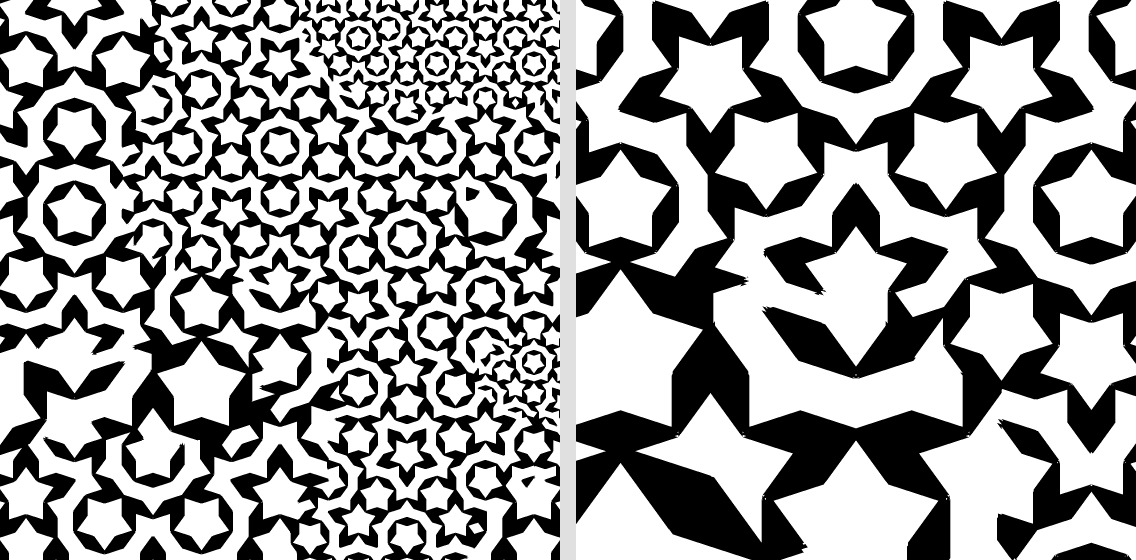
Left: the whole. Right: its middle third, enlarged.
This pattern is drawn by a Shadertoy shader. Its source:

```glsl
// Multi-scale Penrose rhombs in black and white: a wheel of golden triangles is
// split again and again, and a smooth noise field decides how deep each one goes.
// Wide rhombs turn white (stars and rings); narrow ones turn black and swell a little.

const vec3  INK = vec3(0.0);
const vec3  PAPER = vec3(1.0);
const float PHI = 1.618034;
const float WHEEL_RADIUS = 1.01;   // in canvas units
const int   MIN_DEPTH = 5;
const int   MAX_DEPTH = 9;
const float MEAN_DEPTH = 7.45;
const vec2  DEPTH_SLOPE = vec2(1.5, 1.5);  // finer towards the upper right
const float DEPTH_NOISE = 2.6;
const float NOISE_FREQUENCY = 3.3;
const vec2  NOISE_SHIFT = vec2(7.3, 2.6);
const float INK_SPREAD = 0.08;     // swelling of black, in rhomb edges
const int   SPREAD_TAPS = 7;
const int   AA = 3;                // samples per pixel side
const float TAU = 6.2831853;

float hash(vec2 p) {
    vec3 q = fract(vec3(p.xyx) * 0.1031);
    q += dot(q, q.yzx + 33.33);
    return fract((q.x + q.y) * q.z);
}

float valueNoise(vec2 p) {
    vec2 i = floor(p), f = fract(p);
    f = f * f * (3.0 - 2.0 * f);
    return mix(mix(hash(i), hash(i + vec2(1, 0)), f.x),
               mix(hash(i + vec2(0, 1)), hash(i + vec2(1, 1)), f.x), f.y);
}

// Wanted subdivision depth at a place
float depthField(vec2 p) {
    float n = valueNoise(p * NOISE_FREQUENCY + NOISE_SHIFT) - 0.5;
    return MEAN_DEPTH + dot(p, DEPTH_SLOPE) + DEPTH_NOISE * n;
}

float cross2(vec2 a, vec2 b) { return a.x * b.y - a.y * b.x; }

// True if p and q lie on the same side of the line a-b
bool sameSide(vec2 p, vec2 q, vec2 a, vec2 b) {
    return cross2(b - a, p - a) * cross2(b - a, q - a) > 0.0;
}

vec2 spoke(float k) {
    float angle = TAU * (k / 10.0 + 0.25);
    return WHEEL_RADIUS * vec2(cos(angle), sin(angle));
}

// Finds the half rhomb around p: true if wide; edge receives its side length
bool isWide(vec2 p, out float edge) {
    float k = floor((atan(p.y, p.x) / TAU - 0.25) * 10.0);
    float odd = mod(k, 2.0);
    vec2 a = vec2(0.0), b = spoke(k + 1.0 - odd), c = spoke(k + odd);
    bool wide = false;
    edge = WHEEL_RADIUS;

    for (int level = 0; level < MAX_DEPTH; level++) {
        if (level >= MIN_DEPTH && float(level) + 0.5 > depthField((a + b + c) / 3.0)) break;
        vec2 oa = a, ob = b, oc = c;
        if (wide) {
            vec2 q = mix(ob, oa, 1.0 / PHI);
            vec2 r = mix(ob, oc, 1.0 / PHI);
            if (sameSide(p, oc, oa, r))     { a = r; b = oc; c = oa; }
            else if (sameSide(p, ob, q, r)) { a = q; b = r;  c = ob; }
            else                            { a = r; b = q;  c = oa; wide = false; }
        } else {
            vec2 s = mix(oa, ob, 1.0 / PHI);
            if (sameSide(p, ob, oc, s)) { a = oc; b = s;  c = ob; }
            else                        { a = s;  b = oc; c = oa; wide = true; }
        }
        edge /= PHI;
    }
    return wide;
}

// White only where no black lies within the spread
float paperAt(vec2 p) {
    float edge, unusedEdge;
    if (!isWide(p, edge)) return 0.0;
    for (int i = 0; i < SPREAD_TAPS; i++) {
        float angle = TAU * (float(i) + 0.25) / float(SPREAD_TAPS);
        vec2 tap = p + INK_SPREAD * edge * vec2(cos(angle), sin(angle));
        if (!isWide(tap, unusedEdge)) return 0.0;
    }
    return 1.0;
}

void mainImage(out vec4 fragColor, in vec2 fragCoord) {
    float canvas = min(iResolution.x, iResolution.y);
    float paper = 0.0;

    // Average a small grid of samples for smooth edges
    for (int j = 0; j < AA; j++)
    for (int i = 0; i < AA; i++) {
        vec2 offset = (vec2(i, j) + 0.5) / float(AA) - 0.5;
        paper += paperAt((fragCoord + offset - 0.5 * iResolution.xy) / canvas);
    }
    fragColor = vec4(mix(INK, PAPER, paper / float(AA * AA)), 1.0);
}
```
